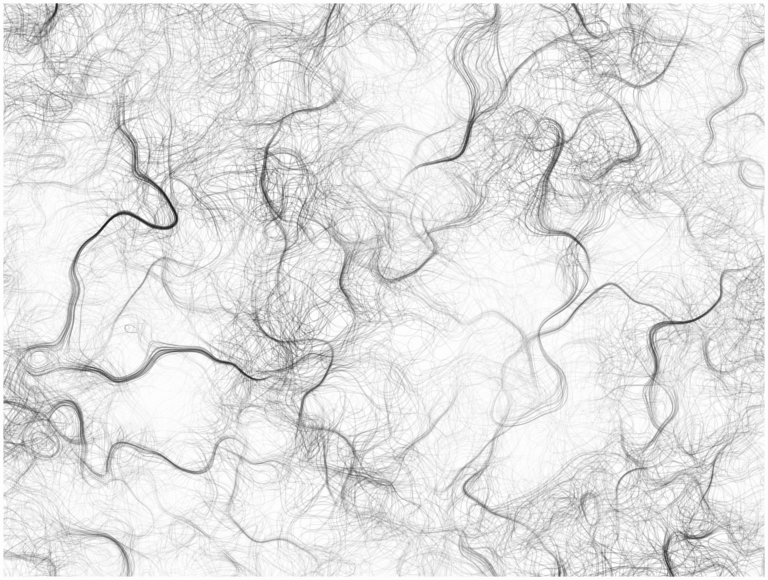
This pattern is drawn by a WebGL 2 fragment shader. Its source:

```glsl
#version 300 es
precision highp float;
// Thousands of translucent ink hairs wandering over white paper.
// Each hair is a contour of domain-warped gradient noise; hairs sharing one
// field gather into dark curling bundles, and faint wisps crowd around them.

uniform vec2 u_resolution;
out vec4 fragColor;

const vec3 PAPER = vec3(0.992);
const float MARGIN = 0.006;         // blank border, in canvas heights
const float HAIR = 0.0022;          // hair half-width, in canvas heights
const int MESH_FAMILIES = 12;       // warps shared by a few mesh hairs
const int MESH_HAIRS = 7;
const float MESH_INK = 0.062;
const float MESH_SPACING = 0.5;     // noise step between contours
const float WISP_SPREAD = 0.55;     // how far mesh hairs leave their wisp
const int BUNDLES = 9;
const int BUNDLE_HAIRS = 20;
const float BUNDLE_SCALE = 2.5;
const float TIGHT = 0.04;           // hair spread where a bundle gathers
const float FRAYED = 0.75;          // and where it comes apart
const vec2 BUNDLE_INK = vec2(0.05, 0.2);
const vec2 BEND = vec2(0.135, 8.0); // amplitude and frequency of wide bends
const vec2 CURL = vec2(0.03, 17.0); // and of tight curls

vec2 hash2(vec2 p) {
    vec3 q = fract(p.xyx * vec3(0.1031, 0.1030, 0.0973));
    q += dot(q, q.yzx + 33.33);
    return fract((q.xx + q.yz) * q.zy);
}

float cornerSlope(vec2 cell, vec2 f, vec2 corner) {
    return dot(hash2(cell + corner) * 2.0 - 1.0, f - corner);
}

float gradientNoise(vec2 p) {
    vec2 cell = floor(p);
    vec2 f = p - cell;
    vec2 u = f * f * f * (f * (f * 6.0 - 15.0) + 10.0);
    float low = mix(cornerSlope(cell, f, vec2(0, 0)), cornerSlope(cell, f, vec2(1, 0)), u.x);
    float high = mix(cornerSlope(cell, f, vec2(0, 1)), cornerSlope(cell, f, vec2(1, 1)), u.x);
    return mix(low, high, u.y);
}

vec2 noisePair(vec2 p) {
    return vec2(gradientNoise(p), gradientNoise(p + vec2(41.3, 17.7)));
}

// Folds space at two scales so that contours meander, overhang and loop
vec2 meander(vec2 p, vec2 seed) {
    return p + BEND.x * noisePair(p * BEND.y + seed)
             + CURL.x * noisePair(p * CURL.y + seed.yx);
}

vec2 seedOf(int index, float group) {
    return 90.0 * hash2(vec2(float(index) * 7.0 + 3.0, group));
}

// Coverage of a hair lying where offset is zero; field gives the local slope
float hair(float offset, float field) {
    float slope = length(vec2(dFdx(field), dFdy(field))) * u_resolution.y;
    float soft = max(HAIR, 0.85 / u_resolution.y);
    float away = abs(offset) / max(slope, 0.4);
    float line = 1.0 - smoothstep(0.0, soft, away);
    return line * smoothstep(0.0, 1.5, slope) * HAIR / soft;
}

// Faint wisps, crowded near bundles and nearly absent from the voids
float meshInk(vec2 p, float nearness) {
    float clump = gradientNoise(p * 2.6 + 5.4) + 0.7 * gradientNoise(p * 6.5 + 23.8);
    float crowd = 0.2 + 0.6 * smoothstep(-0.25, 0.5, clump) + 0.75 * nearness;
    float ink = 0.0;
    for (int i = 0; i < MESH_FAMILIES; i++) {
        vec2 seed = seedOf(i, 1.0);
        vec2 q = meander(p, seed);
        float scale = mix(3.4, 6.5, hash2(seed).x);
        float wisp = gradientNoise(q * scale + seed);
        float fade = smoothstep(-0.35, 0.45, gradientNoise(p * 4.0 + seed) + 0.4 * clump);
        for (int k = 0; k < MESH_HAIRS; k++) {
            vec2 place = seedOf(k, 20.0 + float(i));
            float stray = WISP_SPREAD * gradientNoise(q * 4.6 + place);
            float level = (wisp + stray) / MESH_SPACING;
            ink += hair(fract(level) - 0.5, level) * (0.25 + fade);
        }
    }
    return ink * crowd * MESH_INK;
}

// Strands sharing winding paths: x is their ink, y the nearness of a path
vec2 bundleInk(vec2 p) {
    vec2 total = vec2(0.0);
    for (int i = 0; i < BUNDLES; i++) {
        vec2 seed = seedOf(i, 2.0);
        vec2 q = meander(p, seed);
        float field = gradientNoise(q * BUNDLE_SCALE + seed);
        float looseness = smoothstep(-0.15, 0.4, gradientNoise(p * 3.6 + seed.yx));
        float spread = mix(TIGHT, FRAYED, looseness * looseness);
        float reach = gradientNoise(p * 2.2 + seed + 11.3);
        float weight = hash2(seed).y;
        float strength = mix(BUNDLE_INK.x, BUNDLE_INK.y, weight * weight);
        strength *= mix(1.0, 0.6, looseness);
        total.y += exp(-60.0 * field * field) * smoothstep(-0.05, 0.3, reach);
        for (int k = 0; k < BUNDLE_HAIRS; k++) {
            float sway = gradientNoise(q * 4.2 + seedOf(k, 50.0 + float(i)));
            float strand = field + spread * sway;
            float present = smoothstep(-0.04, 0.28, reach + 0.35 * sway);
            total.x += hair(strand, strand) * present * strength;
        }
    }
    return total;
}

void main() {
    vec2 p = gl_FragCoord.xy / u_resolution.y;
    vec2 inset = min(p, u_resolution / u_resolution.y - p);
    float pixel = 1.0 / u_resolution.y;
    float inside = smoothstep(MARGIN - pixel, MARGIN + pixel, min(inset.x, inset.y));

    vec2 bundles = bundleInk(p);
    float ink = (meshInk(p, bundles.y) + bundles.x) * inside;
    fragColor = vec4(PAPER * exp(-ink), 1.0);
}
```
